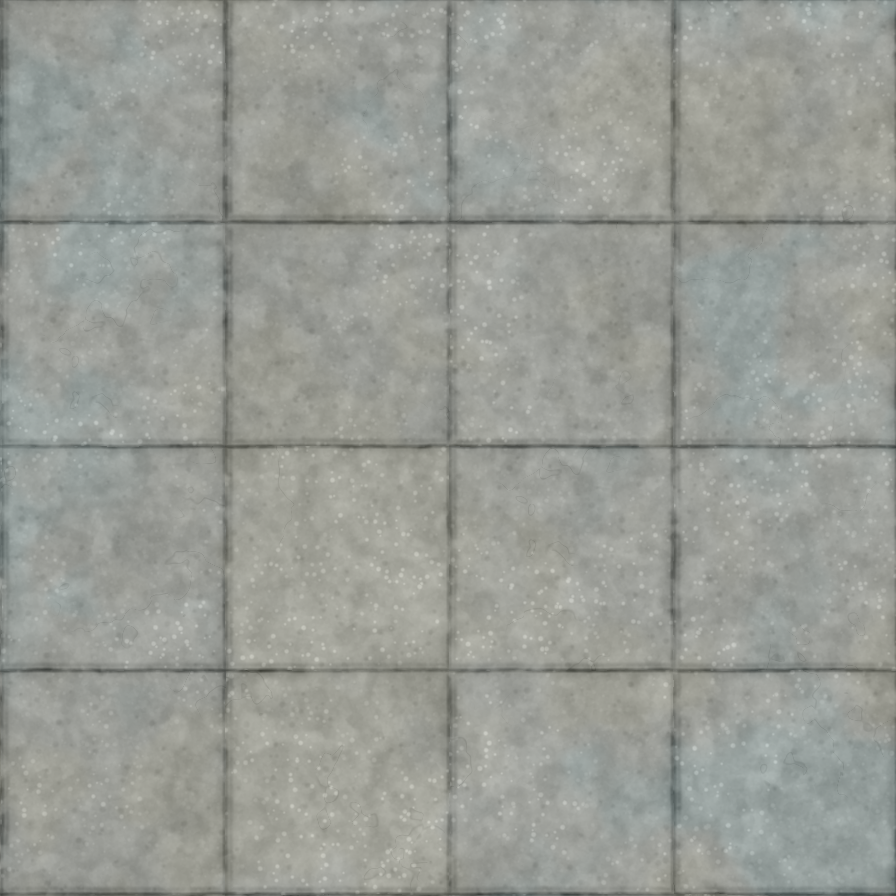
Give the GLSL for this texture, as a Shadertoy shader.

```glsl
// A four by four grid of weathered grey concrete slabs with dark, worn joints.
// Soft cellular noise gives the mottling, stains and grain; sharp cells give
// pale grit and pits; signed distances to the grid lines shape the joints.

const float SLABS = 4.0;
const vec2 GRID_SHIFT = vec2(0.0016, 0.0018);
const vec3 CONCRETE = vec3(0.611, 0.619, 0.598);
const vec3 COOL_STAIN = vec3(-0.022, 0.008, 0.020);
const vec3 WARM_STAIN = vec3(0.010, 0.004, -0.012);
const vec3 JOINT_SHADE = vec3(1.0, 0.99, 0.97);

vec2 hash2(vec2 p) {
    vec3 q = fract(p.xyx * vec3(0.1031, 0.1030, 0.0973));
    q += dot(q, q.yzx + 33.33);
    return fract((q.xx + q.yz) * q.zy);
}

// Random cell tones blended by distance, about -0.5 to 0.5.
float softCells(vec2 p) {
    vec2 cell = floor(p);
    float sum = 0.0, total = 0.0;
    for (int y = -1; y <= 1; y++)
    for (int x = -1; x <= 1; x++) {
        vec2 id = cell + vec2(x, y);
        vec2 away = id + hash2(id) - p;
        float weight = exp(-6.0 * dot(away, away));
        sum += weight * (hash2(id + 71.7).x - 0.5);
        total += weight;
    }
    return sum / total;
}

float mottle(vec2 p, int octaves) {
    float sum = 0.0, amplitude = 0.55;
    for (int i = 0; i < octaves; i++) {
        sum += amplitude * softCells(p);
        p = mat2(1.62, 1.18, -1.18, 1.62) * p + 19.3;
        amplitude *= 0.62;
    }
    return sum;
}

// Scattered round grains; density is the share of cells holding one.
float grains(vec2 p, float density, float radius, float blur) {
    vec2 cell = floor(p);
    float cover = 0.0;
    for (int y = -1; y <= 1; y++)
    for (int x = -1; x <= 1; x++) {
        vec2 id = cell + vec2(x, y);
        vec2 pick = hash2(id + 37.1);
        float size = radius * (0.5 + pick.y);
        float dist = length(id + hash2(id) - p);
        float grain = 1.0 - smoothstep(size - blur, size + blur, dist);
        cover = max(cover, grain * step(pick.x, density));
    }
    return cover;
}

// Soft-edged line of the given half width.
float line(float dist, float halfWidth, float blur) {
    return 1.0 - smoothstep(halfWidth - blur, halfWidth + blur, abs(dist));
}

float halo(float dist, float spread) {
    return exp(-dist * dist / (spread * spread));
}

// Dark core, one faint shoulder and a wide grimy halo.
float joint(float dist, float halfWidth, float depth, float spread, float wear, float pixel) {
    float core = line(dist, halfWidth, 0.0013 + pixel * 0.5) * depth;
    float shoulder = line(dist - 0.0062, 0.0022, 0.0016 + pixel * 0.5) * 0.045;
    return (core + shoulder) * (1.0 + 0.9 * wear) + halo(dist, spread) * 0.06 * (1.0 + wear);
}

// Thin broken cracks along the zero contour of the noise.
float hairlines(vec2 p) {
    float field = mottle(p * 9.0 + 5.0, 4);
    float mask = smoothstep(0.08, 0.22, softCells(p * 7.0 + 83.0));
    return line(field, 0.005, 0.006) * mask;
}

void mainImage(out vec4 fragColor, in vec2 fragCoord) {
    vec2 uv = fragCoord / iResolution.xy;
    float pixel = 1.0 / min(iResolution.x, iResolution.y);

    // Slab index and signed distance to the nearest joints, slightly uneven.
    vec2 wobble = 0.0011 * vec2(softCells(uv * 38.0), softCells(uv * 38.0 + 51.0));
    vec2 grid = (uv - GRID_SHIFT + wobble) * SLABS;
    vec2 slab = floor(grid);
    vec2 toJoint = (fract(grid + 0.5) - 0.5) / SLABS;
    vec2 slabRandom = hash2(slab + 12.0);
    vec2 surface = uv + slabRandom * 3.0;

    // Broad stains, medium mottling and fine grain.
    float broad = mottle(surface * 9.0, 3);
    float fine = mottle(surface * 48.0 + 11.0, 4);
    float stain = mottle(uv * 5.0 + 31.0, 3) + (slabRandom.y - 0.5) * 0.12;
    vec3 color = CONCRETE + (slabRandom.x - 0.5) * 0.014;
    color += broad * 0.085 + fine * 0.13;
    color += COOL_STAIN * smoothstep(0.0, 0.25, stain);
    color += WARM_STAIN * smoothstep(0.0, 0.25, -stain);

    // Pale grit in clusters, sparse pits and hairlines.
    float cluster = smoothstep(-0.12, 0.22, broad);
    float blur = 0.12 + 60.0 * pixel;
    color += grains(surface * 135.0, 0.22, 0.24, blur) * mix(0.025, 0.10, cluster);
    color -= grains(surface * 95.0 + 7.0, 0.10, 0.22, blur) * 0.045;
    color -= hairlines(surface) * 0.045;

    // Upright joints are broad and soft, level joints thin and darker.
    float wear = softCells(uv * 26.0 + 9.0) + softCells(uv * 90.0);
    float upright = joint(toJoint.x, 0.0029, 0.095, 0.0095, wear, pixel);
    float level = joint(toJoint.y, 0.0021, 0.165, 0.0075, wear * 0.6, pixel);
    float shade = max(upright, level) + 0.25 * min(upright, level);
    color -= JOINT_SHADE * shade;

    fragColor = vec4(clamp(color, 0.0, 1.0), 1.0);
}
```
